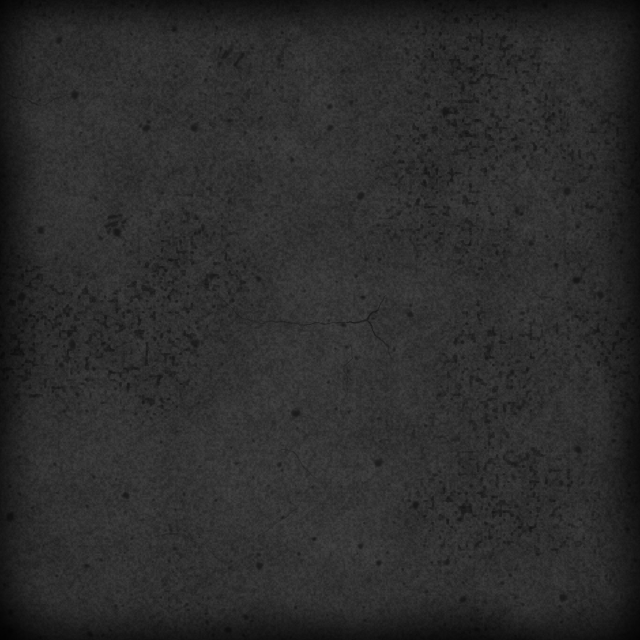
A WebGL 2 fragment shader for this texture:

```glsl
#version 300 es
precision highp float;
// Dark, worn concrete: layered value noise gives the mottling and grain,
// hashed loops scatter pits, gouges and wandering hairline cracks,
// and a soft falloff darkens the border.

uniform vec2 u_resolution;
out vec4 fragColor;

const float BASE_GREY = 0.197;
const float PIT_GREY = 0.075;

float hash(vec2 p) {
    vec3 q = fract(p.xyx * 0.1031);
    q += dot(q, q.yzx + 33.33);
    return fract((q.x + q.y) * q.z);
}

vec2 hash2(vec2 p) {
    return vec2(hash(p), hash(p + 71.7));
}

float noise(vec2 p) {
    vec2 cell = floor(p), f = fract(p);
    f = f * f * (3.0 - 2.0 * f);
    float low = mix(hash(cell), hash(cell + vec2(1, 0)), f.x);
    float high = mix(hash(cell + vec2(0, 1)), hash(cell + vec2(1, 1)), f.x);
    return mix(low, high, f.y);
}

float fbm(vec2 p) {
    float sum = 0.0, gain = 0.5;
    for (int i = 0; i < 5; i++) {
        sum += gain * noise(p);
        p = mat2(1.6, 1.2, -1.2, 1.6) * p + 13.1;
        gain *= 0.5;
    }
    return sum;
}

float segmentDistance(vec2 p, vec2 a, vec2 b) {
    vec2 ap = p - a, ab = b - a;
    return length(ap - ab * clamp(dot(ap, ab) / dot(ab, ab), 0.0, 1.0));
}

// Hairline that turns at random from a heading and fades along its length.
float crack(vec2 p, vec2 start, float heading, float stepSize, int steps, float seed, float px) {
    float ink = 0.0;
    for (int i = 0; i < steps; i++) {
        float turn = (hash(vec2(float(i), seed)) - 0.5) * 1.3;
        vec2 end = start + stepSize * vec2(cos(heading + turn), sin(heading + turn));
        float fade = 1.0 - 0.6 * float(i) / float(steps);
        float line = 1.0 - smoothstep(0.0, 0.0012 + 0.6 * px, segmentDistance(p, start, end));
        ink = max(ink, fade * line);
        start = end;
    }
    return ink;
}

// Round to oval hole with a soft rim.
float pit(vec2 p, vec2 centre, float radius, float squash, float px) {
    float d = length((p - centre) * vec2(1.0, squash)) - radius;
    return 1.0 - smoothstep(-0.0025 - px, 0.0015 + px, d);
}

// Tiny holes, at most one per grid cell, kept where the hash is under density.
float specks(vec2 p, float cells, float density, float px) {
    vec2 g = p * cells, cell = floor(g);
    vec2 centre = cell + 0.3 + 0.4 * hash2(cell + 5.0);
    float radius = mix(0.08, 0.24, hash(cell + 29.0));
    float soft = 0.08 + px * cells * 0.7;
    float dot_ = 1.0 - smoothstep(radius - soft, radius + soft, length(g - centre));
    return dot_ * step(hash(cell + 47.0), density);
}

// Bundle of short parallel scrapes.
float gouge(vec2 p, vec2 centre, float angle, float size, float seed, float px) {
    vec2 along = vec2(cos(angle), sin(angle)), across = vec2(-along.y, along.x);
    float ink = 0.0;
    for (int i = 0; i < 4; i++) {
        vec2 r = hash2(vec2(float(i), seed)) - 0.5;
        vec2 mid = centre + size * (across * r.x * 1.3 + along * r.y);
        float d = segmentDistance(p, mid - along * size * 0.5, mid + along * size * 0.5);
        ink = max(ink, 1.0 - smoothstep(0.0, 0.004 + px, d));
    }
    return ink * smoothstep(0.25, 0.6, noise(p * 150.0));
}

float edgeFade(vec2 p) {
    vec2 inset = min(p, 1.0 - p) + 0.02 * (noise(p * 7.0) - 0.5);
    vec2 near = smoothstep(-0.05, 0.075, inset);
    vec2 far = 0.9 + 0.1 * smoothstep(0.0, 0.2, inset);
    return near.x * near.y * far.x * far.y;
}

void main() {
    vec2 p = gl_FragCoord.xy / u_resolution;
    float px = 1.0 / min(u_resolution.x, u_resolution.y);

    // Cloudy stains, fine grain and pale upright streaks on the right
    float stain = fbm(p * 4.0 + 3.0);
    float grey = BASE_GREY + 0.06 * (stain - 0.5) + 0.05 * (fbm(p * 22.0) - 0.5);
    grey += 0.05 * (noise(p * 240.0) - 0.5) + 0.05 * (noise(p * 470.0 + 9.0) - 0.5);
    float streak = smoothstep(0.5, 0.8, noise(p * vec2(55.0, 11.0)));
    grey += 0.022 * streak * smoothstep(0.7, 0.9, p.x) * noise(p * 40.0);
    float rough = smoothstep(0.52, 0.36, stain);
    grey -= 0.05 * (0.3 + rough) * smoothstep(0.6, 0.9, noise(p * 170.0));

    // Specks and pits
    vec2 ragged = p + 0.004 * (vec2(noise(p * 90.0), noise(p * 90.0 + 40.0)) - 0.5);
    float holes = 0.6 * specks(ragged, 85.0, 0.05 + 0.1 * rough, px);
    holes = max(holes, 0.7 * specks(ragged, 38.0, 0.035, px));
    for (int i = 0; i < 15; i++) {
        vec2 id = vec2(float(i), 8.0);
        float size = hash(id + 3.0);
        float radius = mix(0.003, 0.0095, size * size);
        holes = max(holes, 0.85 * pit(ragged, 0.06 + 0.88 * hash2(id), radius, 1.0 + 0.5 * hash(id + 6.0), px));
    }
    holes = max(holes, 0.7 * gouge(ragged, vec2(0.355, 0.91), 1.0, 0.032, 4.0, px));
    holes = max(holes, 0.7 * gouge(ragged, vec2(0.18, 0.647), 0.35, 0.022, 9.0, px));

    // One forked crack near the middle, fainter ones scattered around
    vec2 jagged = p + 0.012 * (vec2(fbm(p * 45.0), fbm(p * 45.0 + 60.0)) - 0.5);
    vec2 fork = vec2(0.573, 0.498);
    float cracks = crack(jagged, fork, 2.65, 0.033, 9, 2.0, px);
    cracks = max(cracks, crack(jagged, fork, 1.05, 0.025, 2, 5.0, px));
    cracks = max(cracks, crack(jagged, fork, -1.2, 0.027, 3, 7.0, px));
    for (int i = 0; i < 12; i++) {
        vec2 id = vec2(float(i), 21.0);
        float faint = mix(0.35, 0.75, hash(id + 2.0));
        cracks = max(cracks, faint * crack(jagged, hash2(id), -2.2 + 2.2 * hash(id + 4.0), 0.02, 6, id.x + 30.0, px));
    }
    cracks *= 0.45 + 0.55 * noise(p * 60.0);

    grey = mix(grey, PIT_GREY, max(holes, 0.75 * cracks));
    fragColor = vec4(vec3(max(grey, 0.0) * edgeFade(p)), 1.0);
}
```
